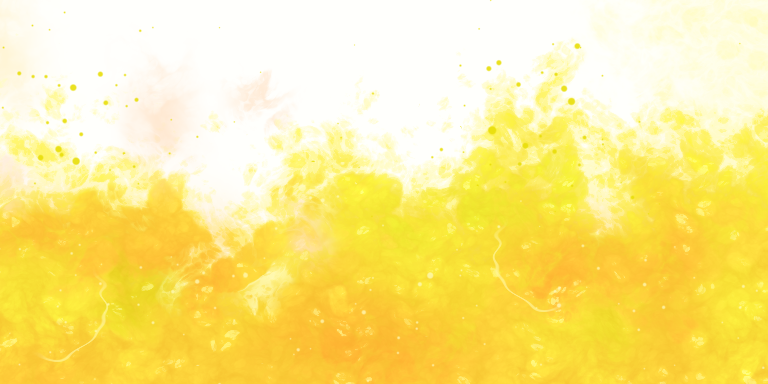
Reproduce this background procedurally as a Shadertoy shader.

```glsl
vec2 hash2(vec2 p) {
    p = vec2(dot(p, vec2(127.1, 311.7)), dot(p, vec2(269.5, 183.3)));
    return fract(sin(p) * 43758.55);
}

// Cellular noise: each cell spreads its own random tone
float cells(vec2 p, float crisp) {
    vec2 id = floor(p), f = fract(p);
    float total = 0.0, weight = 0.0001;
    for (int j = -1; j <= 1; j++)
    for (int i = -1; i <= 1; i++) {
        vec2 g = vec2(i, j), h = hash2(id + g);
        vec2 d = g + h - f;
        float w = exp(-crisp * dot(d, d));
        total += w * fract(h.x * 17.3 + h.y * 9.7);
        weight += w;
    }
    return total / weight;
}

// Layered cells, centered on zero
float blotches(vec2 p, float crisp) {
    float sum = 0.0, amp = 0.5;
    for (int i = 0; i < 4; i++) {
        p += 0.15 * sin(p.yx * 2.3 + vec2(0.0, 1.7));
        sum += amp * (cells(p, crisp) - 0.5);
        p = mat2(1.6, 1.2, -1.2, 1.6) * p + 7.3;
        amp *= 0.6;
    }
    return sum;
}

float bump(float x, float width) {
    return exp(-x * x / (width * width));
}

float spot(vec2 p, vec2 center, vec2 radius) {
    vec2 q = (p - center) / radius;
    return exp(-dot(q, q));
}

// Scattered drops; density thins and shrinks them
float drops(vec2 p, float density, float seed) {
    float sum = 0.0;
    for (int i = 0; i < 3; i++) {
        float scale = 13.0 + 6.0 * float(i);
        vec2 q = p * scale + seed + float(i) * 3.7;
        vec2 h = hash2(floor(q) + seed);
        vec2 k = hash2(floor(q) + seed + 41.0);
        float r = 0.2 * (0.35 + 0.65 * k.x * k.x) * sqrt(density);
        float d = length(fract(q) - 0.3 - 0.4 * h) - r;
        float aa = scale / iResolution.y;
        sum = max(sum, step(k.y, 0.3 * density) * smoothstep(aa, -aa, d));
    }
    return sum;
}

// Fine quarter-arc left by a dried edge
float vein(vec2 p, vec2 center, float side) {
    vec2 q = (p - center) * vec2(side, 1.0);
    float wobble = 0.008 * sin(q.x * 45.0 + 3.0 * sin(q.y * 31.0)) + 0.003 * sin(q.y * 130.0);
    float span = smoothstep(-0.04, 0.03, q.x) * smoothstep(0.09, 0.0, q.y);
    return span * smoothstep(0.005, 0.001, abs(length(q) - 0.153 + wobble));
}

void mainImage(out vec4 fragColor, in vec2 fragCoord) {
    vec2 p = fragCoord / iResolution.y;
    p.x *= 2.0 * iResolution.y / iResolution.x;
    float broad = blotches(p * 4.5, 9.0);
    float fine = blotches(p * 11.0 + 31.0, 28.0);
    float patches = blotches(p * vec2(15.0, 18.0) + 63.0, 45.0);
    vec2 w = p + 0.16 * vec2(broad, fine);

    // Paper with faint tints and a stained corner
    vec3 color = vec3(1.0, 1.0, 0.99);
    float corner = smoothstep(1.5, 1.8, p.x + 0.3 * broad + 0.2 * fine);
    color = mix(color, vec3(1.0, 0.985, 0.76), corner * (0.75 + 0.8 * patches));
    color = mix(color, vec3(1.0, 0.95, 0.80), 0.8 * spot(w, vec2(0.02, 0.84), vec2(0.1, 0.14)));

    // Ragged upper edge of the yellow wash, in glazes
    float top = 0.56 + 0.07 * p.x + 0.07 * bump(p.x, 0.25) - 0.13 * bump(p.x - 0.6, 0.17)
        + 0.1 * bump(p.x - 1.38, 0.13) - 0.06 * bump(p.x - 1.55, 0.06)
        + 0.03 * bump(p.x - 1.8, 0.2);
    float depth = top - p.y + 0.28 * broad + 0.28 * fine + 0.12 * patches;
    color = mix(color, vec3(1.0, 0.985, 0.78), smoothstep(-0.13, -0.03, depth));
    color = mix(color, vec3(1.0, 0.97, 0.54), 0.75 * smoothstep(-0.03, 0.0, depth));
    color = mix(color, vec3(1.0, 0.96, 0.38), 0.7 * smoothstep(0.015, 0.035, depth));
    color = mix(color, vec3(0.99, 0.945, 0.24), smoothstep(0.03, 0.17, depth));

    // Olive pools
    float olive = spot(w, vec2(1.24, 0.46), vec2(0.18, 0.09))
        + 0.7 * spot(w, vec2(1.04, 0.38), vec2(0.13, 0.1))
        + 0.5 * spot(w, vec2(1.4, 0.58), vec2(0.1, 0.1));
    color = mix(color, vec3(0.93, 0.90, 0.17), clamp(olive * (0.5 + 2.2 * fine), 0.0, 0.8));

    // Gold and orange lower wash
    float goldTop = 0.45 - 0.2 * bump(p.x - 1.1, 0.22);
    float gold = smoothstep(-0.05, 0.12, goldTop - p.y + 0.45 * broad + 0.25 * fine);
    float gaps = spot(w, vec2(0.08, 0.2), vec2(0.16, 0.12))
        + spot(w, vec2(0.66, 0.2), vec2(0.13, 0.12))
        + spot(w, vec2(1.12, 0.27), vec2(0.17, 0.12))
        + spot(w, vec2(1.53, 0.12), vec2(0.17, 0.13))
        + spot(w, vec2(1.93, 0.17), vec2(0.12, 0.18))
        + 0.7 * spot(w, vec2(0.32, 0.2), vec2(0.12, 0.14));
    gold *= 1.0 - 0.95 * min(gaps, 1.0);
    color = mix(color, vec3(1.0, 0.86, 0.25), gold);
    float orange = spot(w, vec2(0.95, 0.1), vec2(0.28, 0.13))
        + 0.8 * spot(w, vec2(0.47, 0.3), vec2(0.17, 0.11))
        + 0.6 * spot(w, vec2(0.15, 0.38), vec2(0.16, 0.07))
        + 0.8 * spot(w, vec2(1.45, 0.31), vec2(0.17, 0.1))
        + 0.8 * spot(w, vec2(1.75, 0.26), vec2(0.1, 0.2))
        + 0.5 * spot(w, vec2(0.08, 0.02), vec2(0.2, 0.08));
    color = mix(color, vec3(1.0, 0.71, 0.2), clamp(orange * (0.85 + 1.3 * fine), 0.0, 0.95));
    float moss = spot(w, vec2(0.33, 0.21), vec2(0.07, 0.07))
        + 0.6 * spot(w, vec2(1.59, 0.12), vec2(0.06, 0.06));
    color = mix(color, vec3(0.91, 0.85, 0.12), 0.75 * min(moss, 1.0));

    // Flat overlapping patches, lighter and deeper
    float wet = smoothstep(-0.02, 0.12, depth);
    color = mix(color, vec3(1.0, 0.97, 0.6), 0.55 * wet * smoothstep(0.08, 0.3, patches));
    color *= 1.0 + wet * (0.13 * fine + 0.1 * patches) * vec3(0.25, 0.8, 1.8);

    // Blush and bleached areas
    float blush = 0.8 * spot(w, vec2(0.43, 0.66), vec2(0.09, 0.11))
        + 0.7 * spot(w, vec2(0.69, 0.72), vec2(0.05, 0.04))
        + 0.7 * spot(w, vec2(0.8, 0.37), vec2(0.06, 0.07))
        + 0.6 * spot(w, vec2(0.02, 0.49), vec2(0.06, 0.05));
    color = mix(color, vec3(1.0, 0.89, 0.78), min(blush, 0.8));
    color = mix(color, vec3(1.0, 0.98, 0.72), 0.8 * spot(w, vec2(0.67, 0.22), vec2(0.06, 0.03)));

    // Dried edges, bleached drops and yellow spatter
    float lines = vein(p, vec2(0.12, 0.22), 1.0) + vein(p, vec2(1.445, 0.35), -1.0);
    color = mix(color, vec3(1.0, 0.96, 0.6), 0.7 * lines);
    float pale = spot(p, vec2(0.85, 0.51), vec2(0.13, 0.06)) + 0.35 * bump(p.y - 0.2, 0.2);
    color = mix(color, vec3(1.0, 0.99, 0.76), 0.7 * drops(p, min(pale, 1.0), 5.0));
    float spray = bump(p.y - 0.7, 0.2)
        * (0.15 + 0.6 * bump(p.x - 0.18, 0.22) + 0.65 * bump(p.x - 1.38, 0.22));
    color = mix(color, vec3(0.91, 0.87, 0.03), 0.9 * drops(p, spray, 19.0));
    fragColor = vec4(clamp(color, 0.0, 1.0), 1.0);
}
```
